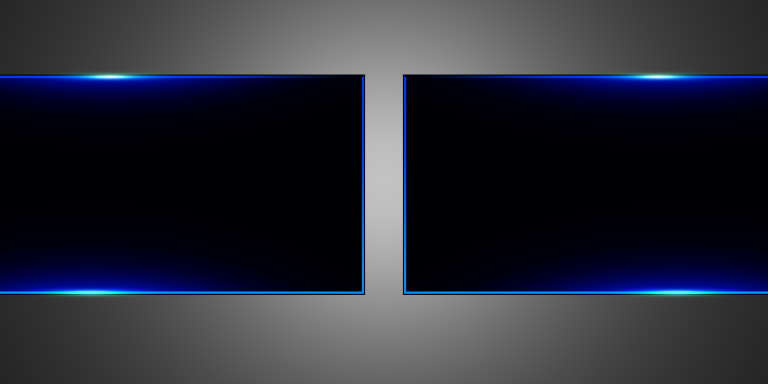
A WebGL 2 fragment shader for this background:

```glsl
#version 300 es
precision highp float;

uniform vec2 u_resolution;
out vec4 fragColor;

// Layout, in canvas heights; x is measured outward from the centre line
const float PANEL_INNER = 0.052;
const float PANEL_TOP = 0.803;
const float PANEL_BOTTOM = 0.235;
const float RIM_WIDTH = 0.006;
const float OUTLINE_WIDTH = 0.003;

// Backdrop falloff
const float BACKDROP_Y = 0.53;
const float BACKDROP_RADIUS = 0.55;
const float BACKDROP_LEVEL = 0.76;

// Glows: x position, half width, depth
const vec3 TOP_GLOW = vec3(0.713, 0.35, 0.038);
const vec3 BOTTOM_GLOW = vec3(0.763, 0.35, 0.047);
const vec2 FLARE_SIZE = vec2(0.10, 0.008);
const vec2 CORE_SIZE = vec2(0.045, 0.005);

const vec3 PANEL_COLOR = vec3(0.0, 0.0, 0.012);
const vec3 OUTLINE_COLOR = vec3(0.01, 0.02, 0.06);
const vec3 GLOW_COLOR = vec3(0.0, 0.07, 0.86);
const vec3 RIM_BLUE = vec3(0.0, 0.22, 0.95);
const vec3 RIM_CYAN = vec3(0.02, 0.55, 0.95);
const vec3 FLARE_COLOR = vec3(0.0, 0.60, 0.45);
const vec3 TOP_CORE_COLOR = vec3(0.85, 0.45, 0.25);
const vec3 BOTTOM_CORE_COLOR = vec3(0.30, 0.40, 0.25);

float gaussian(vec2 offset, vec2 size) {
    vec2 q = offset / size;
    return exp(-dot(q, q));
}

// Soft light that fades inward from a horizontal edge
vec3 edgeGlow(float x, float depth, vec3 glow) {
    float dx = (x - glow.x) / glow.y;
    float strength = exp(-dx * dx - max(depth, 0.0) / glow.z);
    return GLOW_COLOR * vec3(1.0, strength, 1.0) * strength;
}

// Bright streak lying on the rim
vec3 flare(float x, float depth, float center, vec3 coreColor) {
    vec2 offset = vec2(x - center, depth - 0.5 * RIM_WIDTH);
    return FLARE_COLOR * gaussian(offset, FLARE_SIZE)
         + coreColor * gaussian(offset, CORE_SIZE);
}

void main() {
    float pixel = 1.0 / u_resolution.y;
    vec2 p = gl_FragCoord.xy * pixel;
    float x = abs(p.x - 0.5 * u_resolution.x * pixel);

    // Grey radial backdrop
    float r = length(vec2(x, p.y - BACKDROP_Y)) / BACKDROP_RADIUS;
    vec3 color = vec3(BACKDROP_LEVEL / (1.0 + r * r));

    // Depth inside the mirrored panels
    float topDepth = PANEL_TOP - p.y;
    float bottomDepth = p.y - PANEL_BOTTOM;
    float sideDepth = x - PANEL_INNER;
    float depth = min(sideDepth, min(topDepth, bottomDepth));

    // Panel interior with its two glows
    vec3 panel = PANEL_COLOR
               + edgeGlow(x, topDepth, TOP_GLOW)
               + edgeGlow(x, bottomDepth, BOTTOM_GLOW);

    // Rim: cyan toward the bottom, fading along the top near the inner corner
    float height = (p.y - PANEL_BOTTOM) / (PANEL_TOP - PANEL_BOTTOM);
    vec3 rimColor = mix(RIM_CYAN, RIM_BLUE, smoothstep(0.0, 0.8, height));
    float onTop = step(topDepth, min(sideDepth, bottomDepth));
    rimColor *= mix(1.0, smoothstep(0.02, 0.55, x), onTop);
    float rim = 1.0 - smoothstep(-0.5, 0.5, (depth - RIM_WIDTH) / pixel);
    panel = mix(panel, max(panel, rimColor), rim);

    // Dark outline, then the panel over it
    float outline = smoothstep(-0.5, 0.5, (depth + OUTLINE_WIDTH) / pixel);
    float inside = smoothstep(-0.5, 0.5, depth / pixel);
    color = mix(color, OUTLINE_COLOR, outline);
    color = mix(color, panel, inside);

    // Flares on the top and bottom rims
    color += flare(x, topDepth, TOP_GLOW.x, TOP_CORE_COLOR);
    color += flare(x, bottomDepth, BOTTOM_GLOW.x, BOTTOM_CORE_COLOR);

    fragColor = vec4(clamp(color, 0.0, 1.0), 1.0);
}
```
